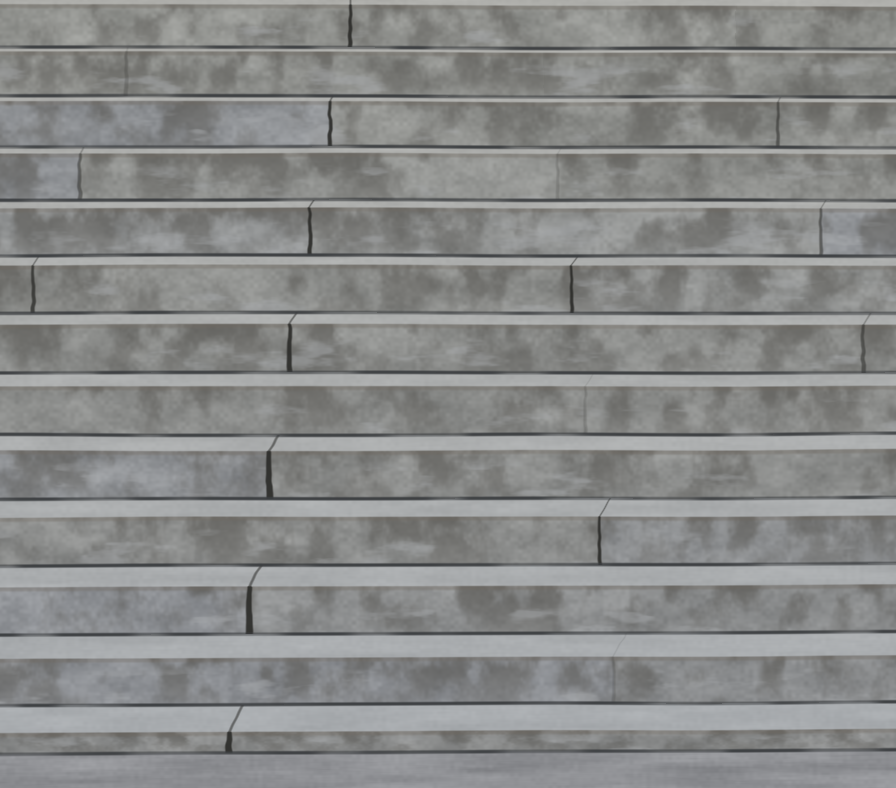
This texture is drawn by a WebGL 1 fragment shader. Its source:

```glsl
precision highp float;
// A flight of thirteen weathered stone steps seen from the front, with staggered block joints.

uniform vec2 u_resolution;

float hash(vec2 p) {
  return fract(sin(dot(p, vec2(127.1, 311.7))) * 43758.5453);
}

float noise(vec2 p) {
  vec2 i = floor(p), f = fract(p);
  f = f * f * (3.0 - 2.0 * f);
  return mix(mix(hash(i), hash(i + vec2(1.0, 0.0)), f.x),
             mix(hash(i + vec2(0.0, 1.0)), hash(i + vec2(1.0, 1.0)), f.x), f.y);
}

float fbm(vec2 p) {
  float sum = 0.0, amp = 0.53;
  for (int k = 0; k < 4; k++) {
    sum += amp * noise(p);
    p = p * 2.03 + 17.3;
    amp *= 0.5;
  }
  return sum;
}

// Back edge of a step, measured down from the top; steps grow toward the viewer.
float stepEdge(float row) {
  return 0.0017 + row * (0.0575 + 0.0014 * row);
}

float line(float d, float halfWidth, float soft) {
  return 1.0 - smoothstep(halfWidth - soft, halfWidth + soft, abs(d));
}

void main() {
  vec2 uv = gl_FragCoord.xy / u_resolution;
  float x = uv.x, y = 1.0 - uv.y;
  float soft = max(1.0 / u_resolution.y, 0.0014);

  // Slight tilt and unevenness of the courses
  y += 0.01 * (x - 0.5) * (y - 0.4) + 0.0022 * (noise(vec2(x * 5.0, y * 9.0)) - 0.5);

  // Step layout: a pale tread above a stained riser
  float row = floor((sqrt(0.003306 + 0.0056 * (y - 0.0017)) - 0.0575) / 0.0028);
  row = clamp(row, 0.0, 12.0);
  float depth = 0.0044 + row * (0.00089 + 0.000133 * row);
  float t = y - stepEdge(row);
  float bottom = min(stepEdge(row + 1.0), 0.954);
  float fall = clamp((t - depth) / (bottom - stepEdge(row) - depth), 0.0, 1.0);
  float riser = smoothstep(depth - soft, depth + soft, t);

  // Two joints per course, drifting from row to row, with their strengths
  float odd = mod(row, 2.0);
  float first = mix(0.391 - 0.0113 * row, 0.167 - 0.026 * row, odd);
  float second = mix(first + 0.43 + 0.035 * row, 0.599 + 0.0078 * row, odd);
  float firstDark = mix(1.0, 0.1 + 0.15 * row, odd);
  float secondDark = mix(0.6, 0.6 + 0.4 * cos(1.5708 * (row - 5.0)), odd) * step(1.5, row);
  float slant = 0.0013 * row * (1.0 - clamp(t / depth, 0.0, 1.0));
  float jx = x - slant + 0.002 * (noise(vec2(x * 20.0, y * 110.0)) - 0.5);
  float block = hash(vec2(row, step(first, jx) + 2.0 * step(second, jx)) + 3.7);

  // Riser: mottled concrete, dark streaks from the lip, pale mineral bloom
  float grain = noise(vec2(x * 210.0, y * 190.0)) - 0.5;
  float mottle = fbm(vec2(x * 22.0, y * 38.0)) - 0.5;
  float streak = fbm(vec2(x * 36.0, row * 9.3 + fall * 1.4));
  float broad = noise(vec2(x * 9.0, row * 5.7));
  float stain = smoothstep(0.36, 0.74, streak + 0.22 * (broad - 0.5)) * (1.0 - 0.55 * fall);
  float bloom = smoothstep(0.58, 0.78, fbm(vec2(x * 17.0, y * 46.0) + 41.0));
  vec3 stone = mix(vec3(0.575, 0.58, 0.565), vec3(0.545, 0.55, 0.55), y);
  stone = mix(stone, vec3(0.52, 0.535, 0.565), 0.6 * smoothstep(0.6, 0.9, block));
  stone += 0.05 * (block - 0.5) + 0.17 * mottle + 0.05 * grain;
  stone = mix(stone, vec3(0.355, 0.35, 0.335), 0.72 * stain);
  stone = mix(stone, vec3(0.66, 0.67, 0.68), 0.5 * bloom * smoothstep(0.1, 0.5, fall));
  stone = mix(stone, vec3(0.44, 0.41, 0.375), 0.35 * line(t - depth - 0.002, 0.003, 0.002));

  // Tread: smooth, cool and light
  vec3 tread = mix(vec3(0.69, 0.69, 0.675), vec3(0.66, 0.675, 0.69), y);
  tread += 0.07 * (fbm(vec2(x * 14.0, y * 90.0)) - 0.5) + 0.02 * grain;
  vec3 color = mix(tread, stone, riser);

  // Joints: open gaps on the riser, fine cracks across the tread
  float gap = mix(0.0019, 0.0032, (1.0 - odd) * smoothstep(4.0, 9.0, row));
  gap *= mix(0.5, 0.8 + 0.45 * fall, riser);
  float joint = max(firstDark * line(jx - first, gap, soft),
                    secondDark * line(jx - second, gap * 0.85, soft));
  color = mix(color, vec3(0.17, 0.17, 0.16), joint * mix(0.55, 0.92, riser));

  // Ground in front of the lowest step
  float ground = smoothstep(0.954 - soft, 0.954 + soft, y);
  vec3 paving = vec3(0.565, 0.57, 0.585) + 0.03 * grain;
  paving += 0.16 * (fbm(vec2(x * 9.0, y * 85.0)) - 0.5);
  color = mix(color, paving, ground);

  // Uneven shadow where each riser meets the tread below
  float seam = min(abs(y - bottom), row > 0.5 ? abs(t) : 1.0);
  float wear = smoothstep(0.2, 0.75, noise(vec2(x * 24.0, floor(row + 0.5 + fall) * 3.1)));
  float shadow = 1.0 - smoothstep(0.0006, 0.0022 + soft, seam);
  color = mix(color, vec3(0.23, 0.24, 0.25), shadow * mix(0.55, 0.95, wear));

  gl_FragColor = vec4(clamp(color, 0.0, 1.0), 1.0);
}
```
